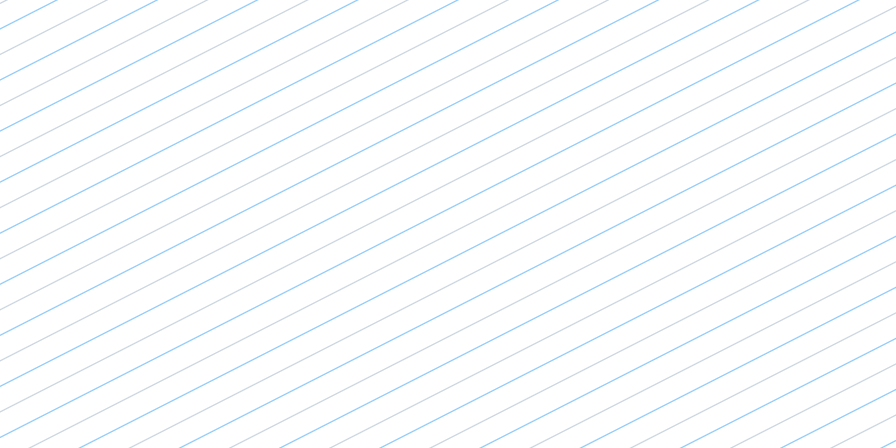
This pattern is drawn by a Shadertoy shader. Its source:

```glsl
// Thin slanted ruled lines on white, alternating between sky blue and pale grey.
// Lengths are fractions of the canvas height.

#define SLANT_DEGREES 27.0
#define PAIR_PERIOD 0.10156
#define BLUE_OFFSET 0.0209
#define LINE_WIDTH 0.0029
#define PAPER_COLOR vec3(1.0)
#define BLUE_COLOR vec3(0.58, 0.80, 0.975)
#define GREY_COLOR vec3(0.80, 0.84, 0.88)

// Share of a pixel covered by a line whose centre is at the given distance
float lineCoverage(float dist, float pixel) {
    float upper = min(dist + 0.5 * pixel, 0.5 * LINE_WIDTH);
    float lower = max(dist - 0.5 * pixel, -0.5 * LINE_WIDTH);
    return clamp((upper - lower) / pixel, 0.0, 1.0);
}

// Signed distance to the nearest line of a repeating set
float repeatedLine(float position, float offset) {
    return (fract((position - offset) / PAIR_PERIOD + 0.5) - 0.5) * PAIR_PERIOD;
}

void mainImage(out vec4 fragColor, in vec2 fragCoord) {
    float pixel = 1.0 / iResolution.y;
    vec2 uv = fragCoord * pixel;

    // Position measured across the slanted lines
    float angle = radians(SLANT_DEGREES);
    float across = dot(uv, vec2(-sin(angle), cos(angle)));

    // Grey lines run midway between the blue ones
    float blueDist = repeatedLine(across, BLUE_OFFSET);
    float greyDist = repeatedLine(across, BLUE_OFFSET + 0.5 * PAIR_PERIOD);

    vec3 color = PAPER_COLOR;
    color = mix(color, GREY_COLOR, lineCoverage(greyDist, pixel));
    color = mix(color, BLUE_COLOR, lineCoverage(blueDist, pixel));
    fragColor = vec4(color, 1.0);
}
```
